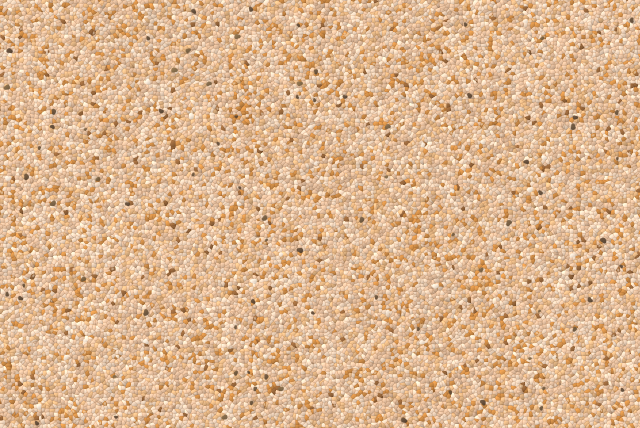
Reproduce this texture procedurally as a Shadertoy shader.

```glsl
// Dry beach sand seen from above: packed translucent grains in pink, cream, honey
// and amber, drawn as a stretched Voronoi pattern with lit facets and warm gaps.
// Sparse dark pebbles and white shell chips lie on top; slow noise mottles the tone.

const float GRAIN_ROWS = 112.0;   // grains per canvas height
const float CHIP_ROWS = 28.0;     // cells per height for pebbles and chips
const float PEBBLE_SHARE = 0.075;
const float SHELL_SHARE = 0.050;
const float GRAIN_CONTRAST = 0.17;
const float FACET_CONTRAST = 0.20;
const float GAP_WIDTH = 0.26;
const float MOTTLE = 0.07;
const vec2 LIGHT_DIR = vec2(-0.6, 0.8);

const vec3 PINK = vec3(0.905, 0.757, 0.632);
const vec3 CREAM = vec3(0.950, 0.845, 0.748);
const vec3 HONEY = vec3(0.905, 0.725, 0.530);
const vec3 AMBER = vec3(0.825, 0.565, 0.290);
const vec3 BROWN = vec3(0.600, 0.410, 0.240);
const vec3 PEBBLE = vec3(0.350, 0.270, 0.200);
const vec3 OLIVE = vec3(0.520, 0.420, 0.280);
const vec3 SHELL = vec3(0.970, 0.915, 0.850);
const vec3 GAP_TINT = vec3(0.870, 0.825, 0.770);

// Integer hash of a cell: three values in 0..1
vec3 hash3(vec2 cell, int seed) {
    uvec3 v = uvec3(ivec3(ivec2(cell), seed));
    v = v * 1664525u + 1013904223u;
    v.x += v.y * v.z; v.y += v.z * v.x; v.z += v.x * v.y;
    v ^= v >> 16u;
    v.x += v.y * v.z; v.y += v.z * v.x; v.z += v.x * v.y;
    return vec3(v >> 8u) / 16777216.0;
}

float valueNoise(vec2 p, int seed) {
    vec2 i = floor(p), f = fract(p);
    f = f * f * (3.0 - 2.0 * f);
    float low = mix(hash3(i, seed).x, hash3(i + vec2(1, 0), seed).x, f.x);
    float high = mix(hash3(i + vec2(0, 1), seed).x, hash3(i + vec2(1, 1), seed).x, f.x);
    return mix(low, high, f.y);
}

// Mineral colour from a random pick; richness shifts the share of amber
vec3 grainColour(float pick, float richness) {
    float amber = 0.105 * (0.6 + 0.8 * richness);
    if (pick < 0.012) return BROWN;
    if (pick < 0.012 + amber) return AMBER;
    if (pick < 0.31) return HONEY;
    if (pick < 0.71) return PINK;
    return CREAM;
}

// Packed grains: nearest and second nearest centre under a per-grain stretch
vec3 grainLayer(vec2 uv) {
    vec2 p = uv * GRAIN_ROWS;
    vec2 base = floor(p), nearCell = base, nearOffset = vec2(0);
    float nearest = 9.0, second = 9.0;
    for (int y = -1; y <= 1; y++)
    for (int x = -1; x <= 1; x++) {
        vec2 cell = base + vec2(x, y);
        vec3 h = hash3(cell, 1);
        vec2 offset = p - cell - 0.05 - 0.9 * h.xy;
        float angle = h.z * 6.2832;
        vec2 axis = vec2(cos(angle), sin(angle));
        float along = dot(offset, axis);
        float across = dot(offset, vec2(-axis.y, axis.x));
        float d = length(vec2(along * 0.82, across * 1.18));
        if (d < nearest) {
            second = nearest;
            nearest = d;
            nearCell = cell;
            nearOffset = offset;
        } else {
            second = min(second, d);
        }
    }
    vec3 look = hash3(nearCell, 2);
    vec3 colour = grainColour(look.x, valueNoise(uv * 9.0, 5));
    float facet = dot(nearOffset, LIGHT_DIR) * FACET_CONTRAST;
    float shade = 1.0 + (look.y - 0.5) * GRAIN_CONTRAST + facet;
    float glint = step(0.92, look.z) * smoothstep(0.5, 0.1, nearest);
    float gap = 1.0 - smoothstep(0.0, GAP_WIDTH, second - nearest);
    colour = mix(colour * shade, SHELL, 0.5 * glint);
    return colour * mix(vec3(1), GAP_TINT, gap);
}

// Scattered larger pieces: at most one rounded, uneven piece per cell
vec3 addChips(vec3 ground, vec2 uv) {
    vec2 p = uv * CHIP_ROWS;
    vec2 cell = floor(p);
    vec3 place = hash3(cell, 3), look = hash3(cell, 4);
    if (place.z > PEBBLE_SHARE + SHELL_SHARE) return ground;
    bool isPebble = place.z < PEBBLE_SHARE;
    vec2 offset = p - cell - 0.26 - 0.48 * place.xy;
    float angle = atan(offset.y, offset.x);
    float outline = 1.0 + 0.16 * cos(2.0 * angle + 6.28 * look.x)
                        + 0.10 * cos(3.0 * angle + 6.28 * look.y);
    float radius = mix(0.09, 0.19, look.z) * outline;
    float cover = 1.0 - smoothstep(-0.03, 0.03, length(offset) - radius);
    vec3 colour = isPebble ? mix(PEBBLE, OLIVE, look.x * look.x) : SHELL;
    colour *= 1.0 + 0.8 * dot(offset, LIGHT_DIR);
    return mix(ground, colour, 0.92 * cover);
}

vec3 sand(vec2 uv) {
    float mottle = 0.4 * valueNoise(uv * 3.0, 6) + 0.3 * valueNoise(uv * 11.0, 7)
                 + 0.3 * valueNoise(uv * 36.0, 8) - 0.5;
    vec3 tone = 1.005 + MOTTLE * mottle * vec3(0.8, 1.0, 1.3);
    return addChips(grainLayer(uv) * tone, uv);
}

void mainImage(out vec4 fragColor, in vec2 fragCoord) {
    // Four samples per pixel smooth the grain edges
    vec3 total = vec3(0);
    for (int i = 0; i < 4; i++) {
        vec2 jitter = vec2(i % 2, i / 2) * 0.5 - 0.25;
        total += clamp(sand((fragCoord + jitter) / iResolution.y), 0.0, 1.0);
    }
    fragColor = vec4(total / 4.0, 1.0);
}
```
